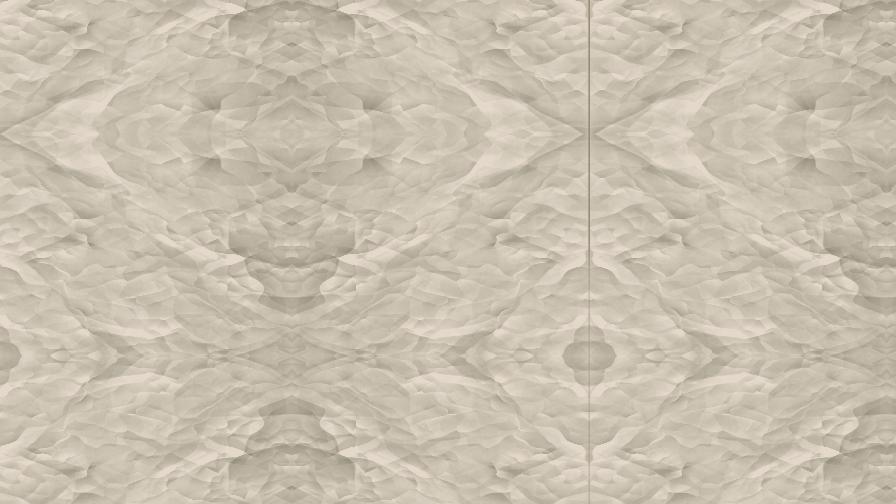
Write a Shadertoy shader that draws this texture.

```glsl
// Crumpled cream paper, mirrored into a repeating tile, with a thin dark seam.

const vec3 SHADOW = vec3(0.69, 0.66, 0.59);
const vec3 LIGHT = vec3(0.85, 0.81, 0.75);
const vec3 SEAM = vec3(0.55, 0.51, 0.43);
const vec2 HALF_TILE = vec2(0.590, 0.440);    // in canvas heights
const vec2 MIRROR_POINT = vec2(0.579, 0.734); // where two mirror axes cross

vec2 hash2(vec2 p) {
    vec3 q = fract(p.xyx * vec3(0.1031, 0.1030, 0.0973));
    q += dot(q, q.yzx + 33.33);
    return fract((q.xx + q.yz) * q.zy);
}

vec2 noise2(vec2 p) {
    vec2 cell = floor(p), f = fract(p);
    f = f * f * (3.0 - 2.0 * f);
    vec2 low = mix(hash2(cell), hash2(cell + vec2(1, 0)), f.x);
    vec2 high = mix(hash2(cell + vec2(0, 1)), hash2(cell + vec2(1, 1)), f.x);
    return mix(low, high, f.y);
}

// Distance to the nearest mirror axis of each family, folded into 0..halfSize
vec2 mirrorFold(vec2 p, vec2 halfSize) {
    return abs(mod(p + halfSize, 2.0 * halfSize) - halfSize);
}

// Blended offset to the nearest scattered site: the slope of one dent
vec2 dentSlope(vec2 p, float sharpness) {
    vec2 cell = floor(p), f = fract(p), sum = vec2(0.0);
    float total = 0.0;
    for (int y = -1; y <= 1; y++) {
        for (int x = -1; x <= 1; x++) {
            vec2 corner = vec2(x, y);
            vec2 offset = corner + hash2(cell + corner) - f;
            float weight = exp(-sharpness * dot(offset, offset));
            sum += offset * weight;
            total += weight;
        }
    }
    return sum / total;
}

// Lit slope of overlapping bumps and hollows at several sizes
float crumple(vec2 p) {
    vec2 lightDir = vec2(0.5, 0.87);
    vec2 frequency = vec2(5.8, 11.0);
    float shade = 0.0, gain = 0.36;
    for (int i = 0; i < 4; i++) {
        float seed = float(i) * 17.0;
        float skew = 1.3 * (mod(float(i), 2.0) - 0.5);
        vec2 q = p * frequency + 0.35 * (noise2(p * frequency * 1.5 + seed) - 0.5);
        vec2 bump = dentSlope(vec2(q.x, q.y + q.x * skew) + seed + 50.0, 70.0);
        vec2 hollow = dentSlope(vec2(q.x, q.y - q.x * skew) * 0.9 + seed + 90.0, 60.0);
        // Patches lean towards bumps or hollows, and are creased unevenly
        vec2 patches = noise2(p * frequency * 0.8 + seed + 30.0);
        float hollowness = smoothstep(0.2, 0.8, patches.y);
        float strength = 0.3 + 1.9 * patches.x * patches.x;
        shade += 1.35 * gain * strength * dot(lightDir, mix(bump, -hollow, hollowness));
        frequency *= 1.62;
        gain *= 1.06;
    }
    return shade;
}

// Long crease from a to b: bright on one side, dark on the other
float crease(vec2 p, vec2 a, vec2 b, float width) {
    vec2 ab = b - a;
    float along = clamp(dot(p - a, ab) / dot(ab, ab), 0.0, 1.0);
    vec2 r = p - a - ab * along;
    float side = (ab.x * r.y - ab.y * r.x) / length(ab);
    float fade = 1.0 - 0.7 * along;
    return fade * (2.0 * smoothstep(-0.002, 0.002, side) - 1.0) * exp(-length(r) / width);
}

// Folds that form crosses and diamonds on the mirror axes
float mainFolds(vec2 p) {
    p += 0.012 * (noise2(p * 26.0 + 11.0) - 0.5);
    float shade = 0.60 * crease(p, vec2(0.59, 0.0), vec2(0.40, 0.085), 0.010);
    shade += 0.35 * crease(p, vec2(0.0, 0.08), vec2(0.10, 0.0), 0.009);
    shade += 0.55 * crease(p, vec2(0.0, 0.185), vec2(0.055, 0.15), 0.008);
    shade -= 0.50 * crease(p, vec2(0.0, 0.325), vec2(0.16, 0.318), 0.008);
    shade += 0.50 * crease(p, vec2(0.105, 0.44), vec2(0.0, 0.39), 0.008);
    shade -= 0.60 * crease(p, vec2(0.48, 0.44), vec2(0.40, 0.422), 0.006);
    return shade;
}

void mainImage(out vec4 fragColor, in vec2 fragCoord) {
    float pixel = 1.0 / iResolution.y;
    vec2 uv = fragCoord * pixel;
    vec2 p = mirrorFold(uv - MIRROR_POINT, HALF_TILE);

    // Calmer facets near the upper horizontal axis
    float calm = 1.0 - smoothstep(0.0, 0.09, p.y);
    float shade = crumple(p) * mix(1.0, 0.65, calm) + mainFolds(p);

    // Broad shadow along every other vertical axis, then stains and grain
    float tone = mix(-0.22, 0.09, smoothstep(0.0, 0.24, p.x));
    tone += 0.05 * (noise2(p * vec2(5.0, 8.0) + 7.0).x - 0.5);
    tone += 0.12 * (noise2(uv * 260.0).y - 0.5);
    float level = clamp(0.62 + tone + shade, -0.65, 1.25);
    vec3 color = mix(SHADOW, LIGHT, level);

    // Seam: pale lip beside a dark line that fades in the lower half
    float toSeam = HALF_TILE.x - p.x;
    float strength = mix(0.32, 0.85, smoothstep(0.44, 0.53, uv.y));
    color = mix(color, LIGHT, 0.5 * strength * exp(-toSeam * 120.0));
    float line = 1.0 - smoothstep(0.0015 - 0.5 * pixel, 0.0015 + 0.5 * pixel, toSeam);
    color = mix(color, SEAM, line * strength);

    fragColor = vec4(color, 1.0);
}
```
